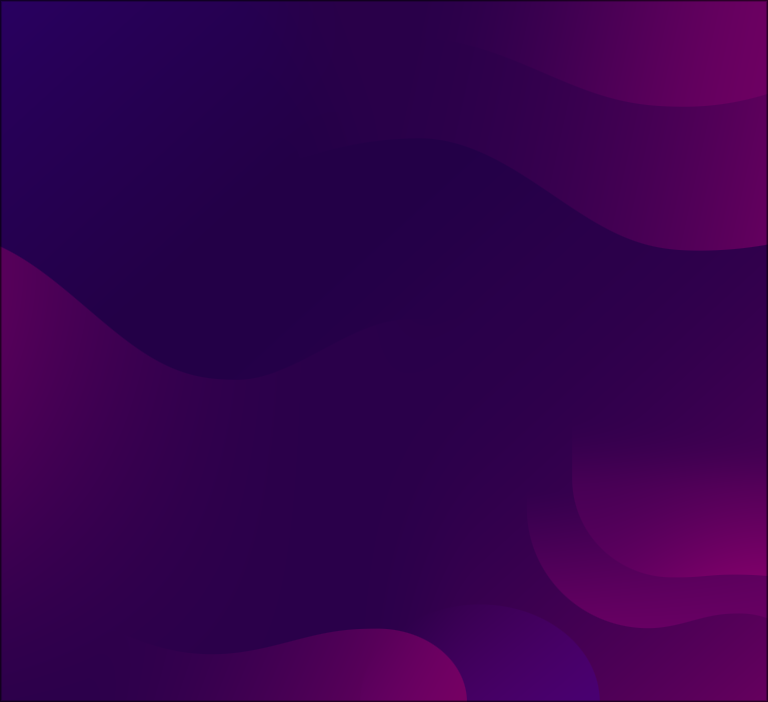
This background is drawn by a Shadertoy shader. Its source:

```glsl
// Dark violet backdrop with soft magenta waves flowing in from the corners.
// Each layer is a signed field (wave or rounded pocket) with a smoothed edge,
// tinted by a gradient that fades the layer into the diagonal base colour.

// Smoothed coverage: 1 where the field is positive
float cover(float field) {
    return clamp(field / max(fwidth(field), 1e-5) + 0.5, 0.0, 1.0);
}

// S-shaped step from a to b, leaning slightly towards b
float lean(float a, float b, float x) {
    float u = clamp((x - a) / (b - a), 0.0, 1.0);
    return smoothstep(0.0, 1.0, u + 0.5 * u * u * u * (1.0 - u));
}

// Wave between two extremes, with parabolic tails bending outside them
float wave(float x, vec2 from, vec2 to, float tailL, float tailR) {
    float l = min(x - from.x, 0.0), r = max(x - to.x, 0.0);
    return mix(from.y, to.y, lean(from.x, to.x, x)) + tailL * l * l + tailR * r * r;
}

// Region above and right of a rounded lower-left corner
float pocket(vec2 p, vec2 centre, vec2 radius) {
    return 1.0 - length(min(p - centre, 0.0) / radius);
}

// Clamped ramp raised to a power
float ramp(float a, float b, float x, float power) {
    return pow(clamp((x - a) / (b - a), 0.0, 1.0), power);
}

// Diagonal base, from blue at the top left to plum at the bottom right
vec3 baseColor(vec2 p) {
    float t = 0.5 * (p.x + 1.0 - p.y);
    vec3 color = mix(vec3(0.16, 0.0, 0.38), vec3(0.138, 0.0, 0.28), ramp(0.0, 0.3, t, 0.8));
    color = mix(color, vec3(0.165, 0.0, 0.29), smoothstep(0.40, 0.58, t));
    return mix(color, vec3(0.40, 0.0, 0.37), ramp(0.54, 1.0, t, 1.8));
}

void mainImage(out vec4 fragColor, in vec2 fragCoord) {
    vec2 p = fragCoord / iResolution.xy;
    vec3 color = baseColor(p);

    // Two waves hanging from the top right
    float lower = wave(p.x, vec2(0.547, 0.803), vec2(0.911, 0.643), -1.2, 1.1);
    float glow = ramp(0.45, 1.0, p.x - 0.2 * (p.y - 0.68), 1.8);
    color = mix(color, mix(vec3(0.16, 0.0, 0.287), vec3(0.39, 0.0, 0.37), glow),
                cover(p.y - lower) * smoothstep(0.36, 0.52, p.x + 0.3 * (p.y - 0.8)));
    float upper = wave(p.x, vec2(0.54, 0.946), vec2(0.892, 0.848), -1.2, 1.58);
    color = mix(color, vec3(0.43, 0.0, 0.385),
                cover(p.y - upper) * ramp(0.53, 1.01, p.x - 0.2 * (p.y - 0.9), 1.8));

    // Wave rising from the left edge
    float left = wave(p.x, vec2(-0.065, 0.666), vec2(0.309, 0.459), 0.0, 0.0)
               + 0.086 * smoothstep(0.309, 0.531, p.x);
    glow = ramp(0.42, 0.0, p.x, 1.7) * smoothstep(-0.1, 0.62, p.y);
    color = mix(color, mix(vec3(0.165, 0.0, 0.29), vec3(0.345, 0.0, 0.355), glow),
                cover(left - p.y) * (1.0 - smoothstep(0.45, 0.62, p.x)));

    // Violet dome at the bottom
    float dome = 1.0 - length((p - vec2(0.625, 0.0)) / vec2(0.156, 0.139));
    glow = clamp((p.x - 0.54) * 2.5 + (0.12 - p.y) * 3.0, 0.0, 1.0);
    color = mix(color, vec3(0.285, 0.0, 0.45), cover(dome) * glow);

    // Magenta tongue with a rounded tip
    float crest = wave(p.x, vec2(0.276, 0.068), vec2(0.492, 0.1045), 2.2, 0.0);
    vec2 tip = max(vec2(p.x - 0.492, p.y + 0.1045 - crest), 0.0) / vec2(0.116, 0.1045);
    color = mix(color, vec3(0.46, 0.0, 0.39),
                cover(1.0 - length(tip)) * ramp(0.1, 0.6, p.x - 0.4 * p.y, 1.5));

    // Outer and inner pockets at the lower right
    float lift = wave(p.x, vec2(0.844, 0.0), vec2(0.964, 0.021), 0.0, -5.5);
    float outer = pocket(p - vec2(0.0, lift), vec2(0.844, 0.2756), vec2(0.158, 0.1705));
    color = mix(color, vec3(0.41, 0.0, 0.39), cover(outer) * ramp(0.30, 0.10, p.y, 1.2));

    lift = wave(p.x, vec2(0.885, 0.0), vec2(0.957, 0.004), 0.0, -1.1);
    float inner = pocket(p - vec2(0.0, lift), vec2(0.875, 0.318), vec2(0.130, 0.1405));
    vec3 rose = mix(vec3(0.36, 0.0, 0.37), vec3(0.49, 0.0, 0.41), smoothstep(0.75, 1.0, p.x));
    color = mix(color, mix(vec3(0.23, 0.0, 0.31), rose, ramp(0.40, 0.18, p.y, 1.1)),
                cover(inner) * smoothstep(0.41, 0.30, p.y));

    // Thin dark rim
    vec2 border = min(p, 1.0 - p);
    color *= mix(0.35, 1.0, smoothstep(0.0, 0.0035, min(border.x, border.y)));

    fragColor = vec4(color, 1.0);
}
```
